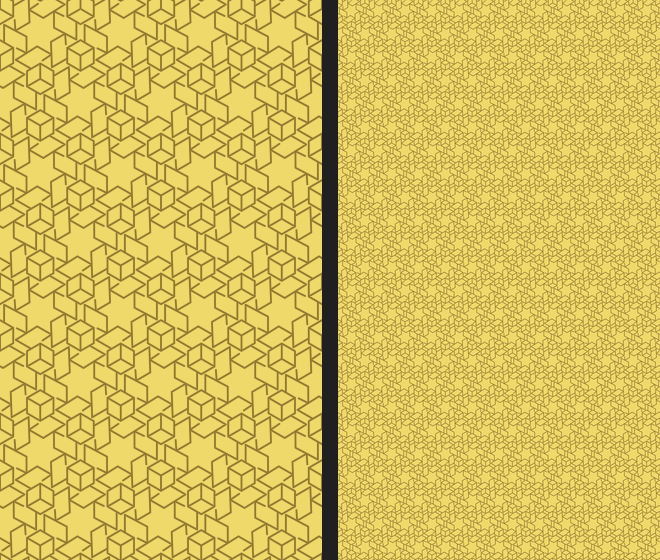
Left, the tile; right, the same tile 3 across and 3 down.
Give the GLSL for this pattern, as a Shadertoy shader.

```glsl
// Line lattice of large six-pointed stars with cubes and long rhombi between.
// Finds the nearest star on a triangular lattice and measures the distance to
// the strokes of one 60 degree sector, turned six times about that star.

const vec3 GROUND = vec3(0.94, 0.85, 0.42);
const vec3 LINE = vec3(0.56, 0.46, 0.18);
const float COLUMNS = 4.0;         // stars across
const float ROW_PAIRS = 4.0;       // pairs of star rows up the canvas
const float STAR_Y = 0.468;        // height of the lowest star row
const float HALF_WIDTH = 0.0113;   // all lengths are in star spacings
const vec2 NOTCH = vec2(0.171, 0.055);
const vec2 TIP = vec2(0.309, -0.018);
const vec2 ARM_END = vec2(0.449, -0.092);  // star edge run on past its tip
const float BAR_TOP = 0.127;       // where the arm's bar meets a cube
const vec2 SPUR_END = vec2(0.318, -0.150); // stops short of a cube corner
const float CUBE_RADIUS = 0.190;
const float SQRT3 = 1.7320508;

vec2 polar(float radius, float degrees_) {
    float a = radians(degrees_);
    return radius * vec2(cos(a), sin(a));
}

vec2 turn60(vec2 p) {
    return mat2(0.5, 0.5 * SQRT3, -0.5 * SQRT3, 0.5) * p;
}

float segment(vec2 p, vec2 a, vec2 b) {
    vec2 ab = b - a;
    return length(p - a - ab * clamp(dot(p - a, ab) / dot(ab, ab), 0.0, 1.0));
}

// Offset from the nearest point of a triangular lattice of spacing 1.
vec2 nearestStar(vec2 p) {
    vec2 cell = vec2(1.0, SQRT3);
    vec2 a = mod(p + 0.5 * cell, cell) - 0.5 * cell;
    vec2 b = mod(p, cell) - 0.5 * cell;
    return dot(a, a) < dot(b, b) ? a : b;
}

// One notch of the star, its long arm with a bar, and a loose spur.
float starSector(vec2 p) {
    float d = segment(p, NOTCH, turn60(TIP));
    d = min(d, segment(p, NOTCH, ARM_END));
    d = min(d, segment(p, ARM_END, vec2(ARM_END.x, BAR_TOP)));
    return min(d, segment(p, TIP, SPUR_END));
}

// Cube: a hexagon with three spokes aimed at the surrounding stars.
float cube(vec2 p) {
    p -= polar(1.0 / SQRT3, 30.0);
    float d = 1.0;
    for (int i = 0; i < 3; i++) {
        float a = 210.0 + 120.0 * float(i);
        vec2 spoke = polar(CUBE_RADIUS, a);
        d = min(d, segment(p, vec2(0.0), spoke));
        d = min(d, segment(p, spoke, polar(CUBE_RADIUS, a + 60.0)));
        d = min(d, segment(p, spoke, polar(CUBE_RADIUS, a - 60.0)));
    }
    return d;
}

void mainImage(out vec4 fragColor, in vec2 fragCoord) {
    vec2 uv = fragCoord / iResolution.xy;
    vec2 p = uv * vec2(COLUMNS, ROW_PAIRS * SQRT3);
    p = nearestStar(p - vec2(0.0, STAR_Y));

    // Six turns of the sector
    float d = 1.0;
    for (int i = 0; i < 6; i++) {
        d = min(d, min(starSector(p), cube(p)));
        p = turn60(p);
    }

    // Smooth stroke
    float pixel = COLUMNS / iResolution.x;
    float ink = 1.0 - smoothstep(-0.7 * pixel, 0.7 * pixel, d - HALF_WIDTH);
    fragColor = vec4(mix(GROUND, LINE, ink), 1.0);
}
```
